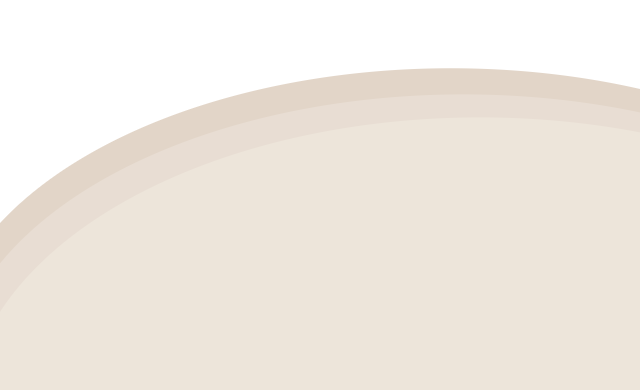
Reproduce this background procedurally as a Shadertoy shader.

```glsl
// Three nested beige ellipses rising as a broad hill over a white ground.

// Colours
const vec3 WHITE = vec3(1.0);
const vec3 SAND  = vec3(0.886, 0.835, 0.784);
const vec3 BLUSH = vec3(0.910, 0.867, 0.827);
const vec3 CREAM = vec3(0.929, 0.898, 0.855);

// Ellipse centres and radii, in units of canvas height
const vec2 OUTER_CENTER  = vec2(1.156, 0.079);
const vec2 OUTER_RADII   = vec2(1.308, 0.746);
const vec2 MIDDLE_CENTER = vec2(1.188, 0.005);
const vec2 MIDDLE_RADII  = vec2(1.312, 0.753);
const vec2 INNER_CENTER  = vec2(1.231, -0.077);
const vec2 INNER_RADII   = vec2(1.318, 0.776);

// Approximate signed distance to an ellipse, accurate near its edge
float ellipseDistance(vec2 p, vec2 center, vec2 radii) {
    vec2 q = (p - center) / radii;
    float len = length(q);
    float slope = length(q / radii);
    return len * (len - 1.0) / max(slope, 1e-4);
}

// Coverage of an ellipse with an edge one pixel wide
float ellipseMask(vec2 p, vec2 center, vec2 radii) {
    float pixel = 1.0 / iResolution.y;
    return clamp(0.5 - ellipseDistance(p, center, radii) / pixel, 0.0, 1.0);
}

void mainImage(out vec4 fragColor, in vec2 fragCoord) {
    vec2 p = fragCoord / iResolution.y;

    // Layers from back to front
    vec3 color = WHITE;
    color = mix(color, SAND,  ellipseMask(p, OUTER_CENTER,  OUTER_RADII));
    color = mix(color, BLUSH, ellipseMask(p, MIDDLE_CENTER, MIDDLE_RADII));
    color = mix(color, CREAM, ellipseMask(p, INNER_CENTER,  INNER_RADII));

    fragColor = vec4(color, 1.0);
}
```
